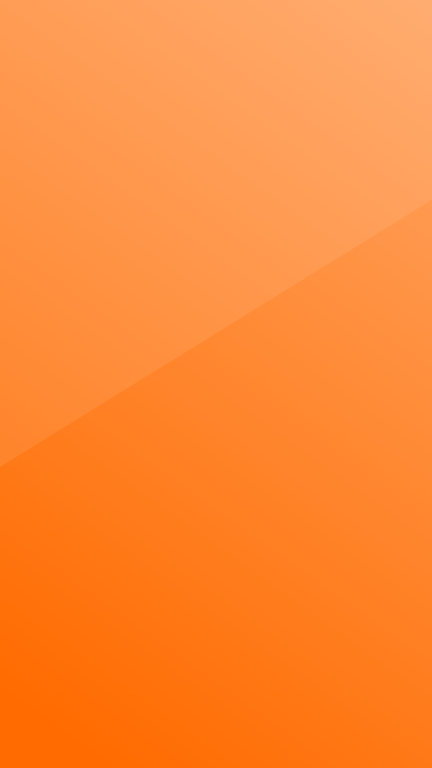
Reproduce this background procedurally as a Shadertoy shader.

```glsl
// Soft orange diagonal gradient with a lighter translucent sheet above a slanted edge.

const vec3 ORANGE = vec3(1.0, 0.42, 0.0);
const vec3 WHITE = vec3(1.0);
const float SHEET_OPACITY = 0.085;

// Amount of white in the backdrop, rising toward the upper right
float backdropTint(vec2 uv, vec2 slope, float offset) {
    return max(dot(uv, slope) + offset, 0.0);
}

// Coverage of the area above a line joining the left and right borders
float aboveLine(vec2 uv, float leftHeight, float rightHeight, float softness) {
    float height = uv.y - mix(leftHeight, rightHeight, uv.x);
    return smoothstep(-softness, softness, height);
}

void mainImage(out vec4 fragColor, in vec2 fragCoord) {
    vec2 uv = fragCoord / iResolution.xy;
    float softness = 1.0 / iResolution.y;

    // Backdrop gradient
    float tint = backdropTint(uv, vec2(0.12, 0.30), -0.03);
    vec3 color = mix(ORANGE, WHITE, tint);

    // Translucent upper sheet
    float sheet = aboveLine(uv, 0.392, 0.740, softness);
    color = mix(color, WHITE, SHEET_OPACITY * sheet);

    fragColor = vec4(color, 1.0);
}
```
